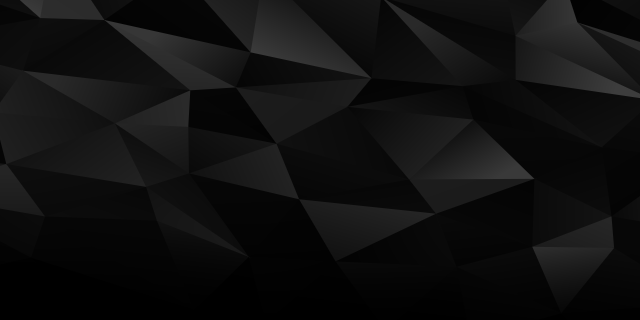
A Shadertoy shader for this background:

```glsl
// Dark low-poly relief: a sheared lattice with jittered corners, each cell split
// into two triangles. Every facet gets its own grey tone and a soft linear
// gradient; whole facets sink into black towards the lower left.

// Lattice axes: a long gentle descent and a short steep climb
const mat2 LATTICE = mat2(0.33, -0.05, -0.10, 0.18);

vec2 hash2(vec2 p) {
    vec3 q = fract(p.xyx * vec3(0.1031, 0.1030, 0.0973));
    q += dot(q, q.yzx + 33.33);
    return fract((q.xx + q.yz) * q.zy);
}

float cross2(vec2 a, vec2 b) { return a.x * b.y - a.y * b.x; }

float area(vec2 a, vec2 b, vec2 c) { return cross2(b - a, c - a); }

// Signed distance to the line a-b, positive on its left
float edge(vec2 p, vec2 a, vec2 b) { return cross2(b - a, p - a) / length(b - a); }

vec2 corner(vec2 id) { return LATTICE * (id + 0.74 * (hash2(id + 15.0) - 0.5)); }

// Returns (tone * coverage, coverage) of one counter-clockwise triangle;
// cellLevel is shared by both halves of a cell, seed belongs to this one
vec2 facet(vec2 p, vec2 a, vec2 b, vec2 c, float cellLevel, vec2 seed) {
    float inside = min(edge(p, a, b), min(edge(p, b, c), edge(p, c, a)));
    float coverage = clamp(inside * iResolution.y + 0.5, 0.0, 1.0);

    float level = smoothstep(0.05, 0.95, mix(hash2(seed).x, cellLevel, 0.5));
    float tone = 0.018 + 0.165 * pow(level, 1.7);

    vec2 centre = (a + b + c) / 3.0;
    vec2 slope = (hash2(seed + 7.3) - 0.5) * vec2(6.0, 10.0);
    float gradient = clamp(1.0 + dot(p - centre, slope), 0.3, 1.5);

    // Falloff into black, mostly constant across the facet
    vec2 lit = mix(p, centre, 0.5);
    float light = smoothstep(0.12, 0.5, lit.y + 0.1 * lit.x);
    return coverage * vec2(tone * gradient * light, 1.0);
}

void mainImage(out vec4 fragColor, in vec2 fragCoord) {
    vec2 p = fragCoord / iResolution.y;
    vec2 home = floor(inverse(LATTICE) * p);

    // Jittered cells can reach into their neighbours, so test all nine
    vec2 sum = vec2(0.0);
    for (int j = -1; j <= 1; j++)
    for (int i = -1; i <= 1; i++) {
        vec2 id = home + vec2(i, j);
        vec2 a = corner(id);
        vec2 b = corner(id + vec2(1, 0));
        vec2 c = corner(id + vec2(1, 1));
        vec2 d = corner(id + vec2(0, 1));
        float level = hash2(id + 120.7).x;
        vec2 seed = id + vec2(40.5, 20.5);
        vec2 seed2 = id + vec2(83.5, 61.5);

        // Split into the fuller pair of triangles, favouring the rising diagonal
        float splitAC = min(area(a, b, c), area(a, c, d));
        float splitBD = min(area(a, b, d), area(b, c, d));
        if (splitAC > 0.75 * splitBD)
            sum += facet(p, a, b, c, level, seed) + facet(p, a, c, d, level, seed2);
        else
            sum += facet(p, a, b, d, level, seed) + facet(p, b, c, d, level, seed2);
    }
    float tone = sum.x / max(sum.y, 1e-3);
    fragColor = vec4(vec3(min(tone, 0.25)), 1.0);
}
```
